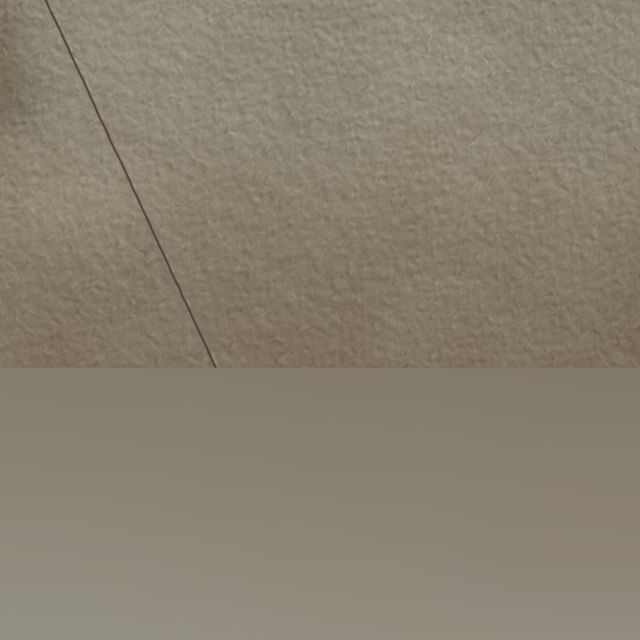
Write a Shadertoy shader that draws this texture.

```glsl
// Draws a rough plaster wall with a slanted seam above a smooth, softly lit ledge.

const float LEDGE_Y = 0.4255;
const vec2 SEAM_TOP = vec2(0.070, 1.003);
const vec2 SEAM_BOTTOM = vec2(0.337, 0.426);

float hash(vec2 p) {
    return fract(sin(dot(p, vec2(127.1, 311.7))) * 43758.5453);
}

float valueNoise(vec2 p) {
    vec2 cell = floor(p);
    vec2 f = fract(p);
    f = f * f * (3.0 - 2.0 * f);
    float low = mix(hash(cell), hash(cell + vec2(1.0, 0.0)), f.x);
    float high = mix(hash(cell + vec2(0.0, 1.0)), hash(cell + 1.0), f.x);
    return mix(low, high, f.y);
}

float fbm(vec2 p) {
    float sum = 0.0;
    float weight = 0.5;
    for (int i = 0; i < 5; i++) {
        sum += weight * valueNoise(p);
        p = mat2(1.6, 1.2, -1.2, 1.6) * p + 7.3;
        weight *= 0.5;
    }
    return sum;
}

// Soft elliptical spot, 1 at its centre
float spot(vec2 p, vec2 centre, vec2 radius) {
    vec2 d = (p - centre) / radius;
    return exp(-dot(d, d));
}

// Height difference along the light direction, on slanted and warped grain
float relief(vec2 p, float scale) {
    vec2 q = mat2(0.8, 0.6, -0.6, 0.8) * p * scale;
    q += 1.2 * vec2(valueNoise(q * 0.45), valueNoise(q * 0.45 + 19.0));
    vec2 light = vec2(0.05, -0.40);
    return fbm(q + light) - fbm(q - light);
}

// x: signed distance from the seam, y: position along it
vec2 seamCoords(vec2 p, vec2 a, vec2 b) {
    vec2 along = normalize(b - a);
    vec2 d = p - a;
    return vec2(dot(d, vec2(-along.y, along.x)), dot(d, along));
}

vec3 wallColour(vec2 p) {
    float height = clamp((p.y - LEDGE_Y) / (1.0 - LEDGE_Y), 0.0, 1.0);
    vec3 colour = mix(vec3(0.496, 0.448, 0.375), vec3(0.562, 0.533, 0.463),
                      smoothstep(-0.1, 0.95, height));

    // Broad light and dark patches
    colour += 0.018 * spot(p, vec2(0.68, 0.82), vec2(0.14, 0.12));
    colour += 0.026 * spot(p, vec2(0.11, 0.69), vec2(0.13, 0.08));
    colour += 0.010 * spot(p, vec2(0.28, 0.88), vec2(0.16, 0.16));
    colour -= 0.012 * spot(p, vec2(0.52, 0.65), vec2(0.14, 0.08));
    colour -= 0.020 * spot(p, vec2(1.0, 0.50), vec2(0.20, 0.10));
    colour -= vec3(0.10, 0.11, 0.11) * spot(p, vec2(-0.01, 0.93), vec2(0.055, 0.10));
    colour -= 0.055 * spot(p, vec2(0.025, 0.84), vec2(0.055, 0.05));

    // Mottling, plaster relief and fine grain
    float rough = mix(0.70, 1.0, height);
    colour += vec3(0.045, 0.055, 0.055) * (fbm(p * 11.0 + 3.0) - 0.48);
    colour += 0.035 * rough * relief(p, 48.0);
    colour += 0.130 * rough * relief(p, 115.0);
    colour += 0.030 * (valueNoise(p * 270.0) - 0.5);

    // Sparse raised flakes with a shadow below each
    vec2 q = mat2(0.8, 0.6, -0.6, 0.8) * p * vec2(105.0, 95.0);
    q += 1.5 * valueNoise(p * 60.0);
    float flake = smoothstep(0.80, 0.97, valueNoise(q + 31.0));
    float shadow = smoothstep(0.80, 0.97, valueNoise(q + 31.0 + vec2(0.3, 0.4)));
    return colour + rough * (0.040 * flake - 0.045 * shadow);
}

vec3 addSeam(vec3 colour, vec2 p, float pixel) {
    vec2 s = seamCoords(p, SEAM_TOP, SEAM_BOTTOM);
    float offset = s.x + 0.0012 * (valueNoise(vec2(s.y * 70.0, 4.0)) - 0.5);
    float line = 1.0 - smoothstep(0.0004, 0.0012 + pixel, abs(offset));
    float chips = smoothstep(0.55, 0.85, valueNoise(vec2(s.y * 130.0, s.x * 220.0)));
    float rim = spot(vec2(offset, 0.0), vec2(0.004, 0.0), vec2(0.0025, 1.0));
    float shade = spot(vec2(offset, 0.0), vec2(0.0), vec2(0.004, 1.0));
    colour += 0.06 * rim * chips;
    colour -= 0.03 * shade;
    return mix(colour, vec3(0.29, 0.235, 0.18), 0.85 * line);
}

vec3 ledgeColour(vec2 p) {
    float depth = clamp(1.0 - p.y / LEDGE_Y, 0.0, 1.0);
    vec3 colour = mix(vec3(0.512, 0.478, 0.422), vec3(0.573, 0.554, 0.503), depth);
    // Cool left side, warm lower right side
    colour += vec3(0.004, 0.010, 0.010) * (1.0 - smoothstep(0.0, 0.6, p.x));
    colour -= vec3(0.002, 0.016, 0.010) * spot(p, vec2(0.95, 0.12), vec2(0.35, 0.14));
    colour -= 0.008 * spot(p, vec2(0.95, 0.36), vec2(0.30, 0.10));
    // Faint horizontal streaks
    return colour + 0.005 * (fbm(p * vec2(5.0, 70.0)) - 0.48);
}

void mainImage(out vec4 fragColor, in vec2 fragCoord) {
    vec2 p = fragCoord / iResolution.xy;
    float pixel = 1.0 / iResolution.y;
    vec3 wall = addSeam(wallColour(p), p, pixel);
    // Contact shadow where the wall meets the ledge
    wall -= 0.018 * exp(-max(p.y - LEDGE_Y, 0.0) / 0.005);
    float onWall = smoothstep(-pixel, pixel, p.y - LEDGE_Y);
    fragColor = vec4(clamp(mix(ledgeColour(p), wall, onWall), 0.0, 1.0), 1.0);
}
```
